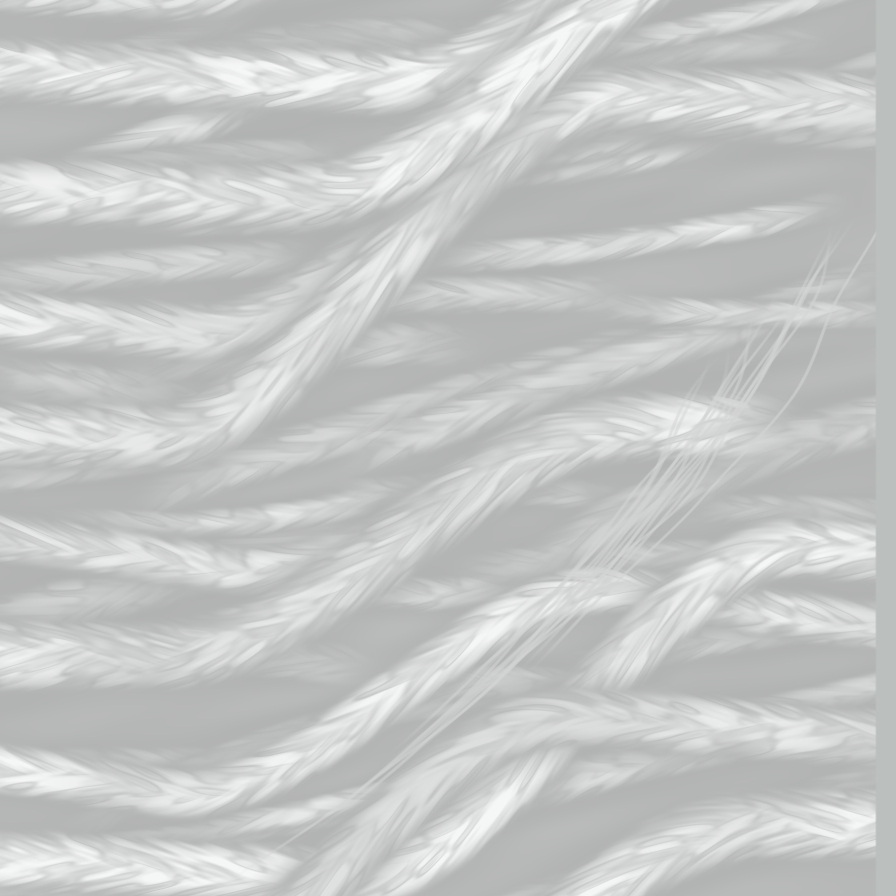
Reproduce this texture procedurally as a three.js fragment shader.

```glsl
// Pale twisted wool cords flowing in S-curves over a soft grey ground.
// Each cord is a curved path with sheared streak noise for its plies; faint
// back cords come first, then long front cords, then loose frayed threads.
varying vec2 vUv;

const float GROUND = 0.715;
const float SHADOW = 0.695;
const float HIGHLIGHT = 0.965;
const vec3 MARGIN_COLOR = vec3(0.735, 0.75, 0.74);
const float BACK_CORDS = 38.0;
const float FRONT_CORDS = 11.0;
const float THREADS = 13.0;

struct Cord {
  vec2 anchor;
  float slope, bend;        // linear and quadratic terms of the path
  float rise, riseStart;    // S-shaped climb to the right
  float radius, reach;      // half width, and length from the anchor
  float brightness, seed;
};

float hash(vec2 p) {
  vec3 q = fract(vec3(p.xyx) * 0.1031);
  q += dot(q, q.yzx + 33.33);
  return fract((q.x + q.y) * q.z);
}

float noise(vec2 p) {
  vec2 cell = floor(p), f = fract(p);
  f = f * f * (3.0 - 2.0 * f);
  return mix(mix(hash(cell), hash(cell + vec2(1.0, 0.0)), f.x),
             mix(hash(cell + vec2(0.0, 1.0)), hash(cell + 1.0), f.x), f.y);
}

float pathHeight(float x, Cord c) {
  float dx = x - c.anchor.x;
  return c.anchor.y + c.slope * dx + c.bend * dx * dx
       + c.rise * smoothstep(c.riseStart, c.riseStart + 0.52, x);
}

// Streaks leaning by "lean" to the cord axis, with dark gaps between them.
float ply(float along, float across, float lean, float seed) {
  vec2 p = vec2(along * 27.0, (across - lean * along) * 145.0) + seed * 17.3;
  float broad = noise(p);
  float fine = noise(p * vec2(1.3, 1.9) + 41.0);
  float gap = 1.0 - smoothstep(0.0, 0.22, abs(broad - 0.42));
  return clamp(0.3 + 0.55 * broad + 0.4 * fine - 0.3 * gap, 0.0, 1.0);
}

// Two plies with opposite lean meet along a wandering seam.
float fibres(float along, float across, float radius, float seed) {
  float wobble = noise(vec2(along * 13.0, seed * 5.7)) - 0.5;
  float upper = ply(along, across, -0.28, seed);
  float lower = ply(along, across, 0.28, seed + 9.0);
  return mix(lower, upper, smoothstep(-0.25, 0.25, across / radius + wobble));
}

// Lays one cord and its soft contact shadow over the tone below.
float layCord(float tone, vec2 p, Cord c) {
  float ends = smoothstep(0.0, 0.14, c.reach - abs(p.x - c.anchor.x));
  float height = pathHeight(p.x, c);
  float m = (pathHeight(p.x + 0.004, c) - pathHeight(p.x - 0.004, c)) / 0.008;
  float offset = p.y - height;
  float across = offset / sqrt(1.0 + m * m);
  float along = p.x + offset * m / (1.0 + m * m);
  float v = abs(across) / c.radius;
  if (ends <= 0.0 || v > 2.0) return tone;

  float grain = fibres(along, across, c.radius, c.seed);
  float patches = 0.62 + 0.5 * noise(vec2(along * 6.0, c.seed * 3.1));
  float profile = 1.0 - smoothstep(0.15, 1.12, v + 0.3 * (0.5 - grain));
  float light = profile * (0.2 + 0.9 * grain) * patches * c.brightness;
  float body = mix(SHADOW + 0.01, HIGHLIGHT, clamp(light, 0.0, 1.0));
  float shade = (1.0 - smoothstep(0.8, 1.9, v)) * 0.6;
  float cover = 1.0 - smoothstep(0.75, 1.15, v);
  tone = mix(tone, SHADOW, shade * ends);
  return mix(tone, body, cover * ends);
}

Cord backCord(float i) {
  float a = hash(vec2(i, 1.7)), b = hash(vec2(i, 5.3)), c = hash(vec2(i, 9.1));
  vec2 anchor = vec2(fract(i * 0.618 + 0.15 * a), (i + b) / BACK_CORDS);
  return Cord(anchor, mix(-0.12, 0.38, c), mix(-0.6, 0.5, b), 0.0, 0.0,
              mix(0.016, 0.032, a), mix(0.16, 0.34, c), mix(0.4, 0.85, b), i + 30.0);
}

Cord frontCord(float i) {
  float a = hash(vec2(i, 2.9)), b = hash(vec2(i, 6.1)), c = hash(vec2(i, 8.7));
  float lane = mod(i * 7.0, FRONT_CORDS) - 2.0;
  vec2 anchor = vec2(0.0, 0.03 + 0.125 * lane + 0.04 * (a - 0.5));
  return Cord(anchor, mix(-0.16, 0.02, b), 0.0, mix(0.22, 0.4, c), mix(0.12, 0.46, a),
              mix(0.028, 0.041, b), mix(0.75, 1.7, c), mix(0.8, 1.08, a), i);
}

// A thin stray thread; the bundle climbs right and fans out towards the top.
float threadMask(vec2 p, float i) {
  float a = hash(vec2(i, 3.3)), b = hash(vec2(i, 7.9));
  float spread = (a - 0.5) * (0.02 + 0.17 * p.y);
  float curl = (noise(vec2(p.y * 9.0, i * 4.3)) - 0.5) * (0.015 + 0.05 * p.y);
  float x = 0.25 + 1.45 * p.y - 0.72 * p.y * p.y + spread + curl;
  float steep = 1.45 - 1.44 * p.y;
  float d = abs(p.x - x) / sqrt(1.0 + steep * steep);
  float span = smoothstep(0.0, 0.08, p.y - 0.25 * b) * smoothstep(0.0, 0.1, 0.6 + 0.3 * a - p.y);
  return (1.0 - smoothstep(0.0006, 0.0026, d)) * span;
}

void main() {
  vec2 drift = vec2(vUv.x * 7.0, (vUv.y - 0.2 * vUv.x) * 38.0);
  float tone = GROUND + 0.035 * (noise(drift) - 0.5);
  for (float i = 0.0; i < BACK_CORDS; i++) tone = layCord(tone, vUv, backCord(i));
  for (float i = 0.0; i < FRONT_CORDS; i++) tone = layCord(tone, vUv, frontCord(i));
  for (float i = 0.0; i < THREADS; i++) tone = mix(tone, 0.83, 0.6 * threadMask(vUv, i));

  vec3 wool = vec3(tone - 0.003, tone + 0.002, tone);
  gl_FragColor = vec4(mix(wool, MARGIN_COLOR, smoothstep(0.976, 0.979, vUv.x)), 1.0);
}
```
